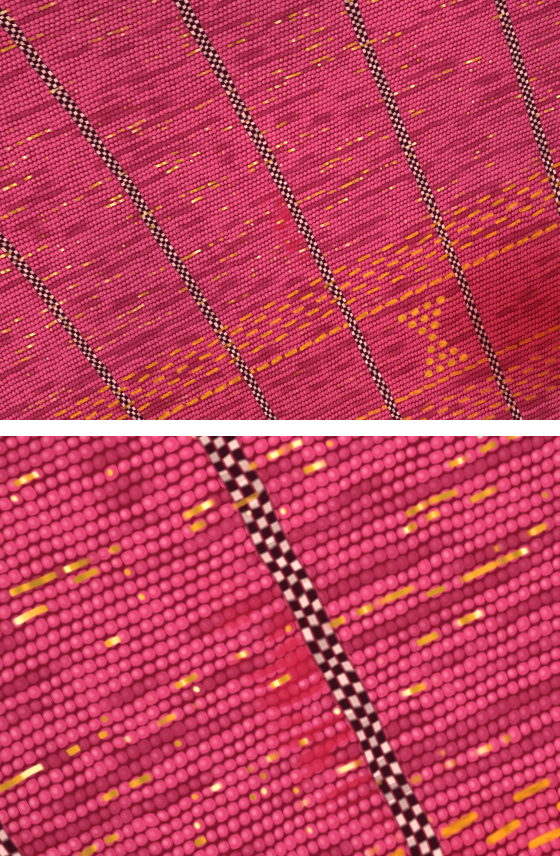
Top: the whole. Bottom: its middle third, enlarged.
Reproduce this texture procedurally as a WebGL 2 fragment shader.

```glsl
#version 300 es
precision highp float;
// Pink woven cloth with slanting striped cords, gold flecks and orange brocade bands.
uniform vec2 u_resolution;
out vec4 outColor;

#define WEFT_ROWS 76.0     // threads per canvas height
#define WARP_COLS 31.0     // threads per stripe interval
#define STRIPE_HALF 0.041  // in stripe intervals
#define STRIPE_STEPS 46.0  // per canvas height
#define GOLD_AMOUNT 0.25   // share of gold rows
#define DASH_RATE 4.6      // per stripe interval
#define DASH_ROW 0.0225    // row distance
#define BAND_CENTER -0.32

const vec3 PINK = vec3(0.83, 0.25, 0.42);
const vec3 WINE = vec3(0.46, 0.07, 0.15);
const vec3 ROSE = vec3(0.91, 0.48, 0.58);
const vec3 CRIMSON = vec3(0.72, 0.11, 0.21);
const vec3 ORANGE = vec3(0.92, 0.54, 0.12);
const vec3 GOLD = vec3(0.92, 0.62, 0.18);
const vec3 GLINT = vec3(1.0, 0.9, 0.62);
const vec3 CREAM = vec3(0.9, 0.72, 0.68);
const vec3 INK = vec3(0.2, 0.05, 0.09);

float hash(vec2 p) {
    vec3 q = fract(vec3(p.xyx) * 0.1031);
    q += dot(q, q.yzx + 33.33);
    return fract((q.x + q.y) * q.z);
}

float noise(vec2 p) {
    vec2 i = floor(p), f = fract(p);
    f = f * f * (3.0 - 2.0 * f);
    return mix(mix(hash(i), hash(i + vec2(1, 0)), f.x),
               mix(hash(i + vec2(0, 1)), hash(i + vec2(1, 1)), f.x), f.y);
}

// Whole numbers lie on the fanned stripes.
float warpCoord(vec2 p) {
    float k = -0.949 + 2.755 * p.x + 2.346 * p.y;
    k += 0.367 * p.x * p.x - 0.725 * p.x * p.y - 0.337 * p.y * p.y;
    return k + 0.025 * (noise(p * 9.0) - 0.5) + 0.012 * (noise(p * 40.0) - 0.5);
}

// Constant along the slanting cross threads.
float weftCoord(vec2 p) {
    float w = p.y - 0.54 * p.x + 0.03 * p.x * p.x;
    w += 0.15 * p.x * max(w, 0.0);
    return w + 0.006 * (noise(p * 7.0 + 20.0) - 0.5) + 0.004 * (noise(p * 38.0) - 0.5);
}

float fill(float d) { return smoothstep(0.0016, -0.0016, d); }

// Row of rounded stitches
float stitches(float t, float y, float halfLength, float radius) {
    float x = (fract(t) - 0.5) * 0.286 / DASH_RATE;
    return fill(length(vec2(max(abs(x) - halfLength, 0.0), y - 0.06 * x)) - radius);
}

vec3 fabric(vec2 p) {
    float k = warpCoord(p), w = weftCoord(p);
    float row = floor(w * WEFT_ROWS);
    float col = k * WARP_COLS + 0.5 * mod(row, 2.0);
    vec2 cell = vec2(floor(col), row);
    vec2 knot = vec2(fract(col), fract(w * WEFT_ROWS)) - 0.5;

    // Ground weave of slanted, uneven grains
    vec2 grain = knot + vec2(0.25, -0.25) * knot.yx;
    float size = 0.43 + 0.16 * hash(cell);
    float bump = smoothstep(size + 0.15, size - 0.13, length(grain * vec2(0.92, 1.14)));
    float streak = smoothstep(0.55, 0.85, noise(vec2(k * 4.0, row * 1.7)));
    vec3 color = mix(WINE, PINK, bump * (1.0 - 0.5 * streak));
    float shine = smoothstep(0.36, 0.06, length(grain - vec2(-0.08, 0.1)));
    color = mix(color, ROSE, shine * (0.45 + 0.5 * hash(cell + 31.0)) * (1.0 - 0.75 * streak));

    // Frayed crimson fibres beside one stripe
    float fray = smoothstep(0.16, 0.04, abs(k - 1.88)) * smoothstep(0.12, 0.04, abs(p.y - 0.45));
    float fibre = smoothstep(0.35, 0.65, noise(vec2(k * 12.0, w * 190.0)));
    color = mix(color, CRIMSON, 0.7 * fray * fibre);

    // Broken metallic threads and loose glints
    float run = k * 2.2 + hash(vec2(row, 7.0)) * 9.0;
    vec2 part = vec2(floor(run), row);
    float reach = 0.1 + 0.36 * hash(part + 3.0);
    float metal = step(1.0 - GOLD_AMOUNT, hash(part + 60.0));
    metal *= smoothstep(0.02, -0.02, abs(fract(run) - 0.5) - reach);
    metal *= smoothstep(0.42, 0.66, noise(vec2(k * 30.0, row * 3.1)));
    metal *= smoothstep(0.36, 0.1, abs(knot.y));
    metal = max(metal, step(0.985, hash(cell + 90.0)) * shine);
    metal *= mix(0.25, 1.0, smoothstep(-0.08, 0.06, w)) * (0.5 + noise(p * 4.0));
    metal = min(metal, 1.0);
    float spark = noise(vec2(k * 50.0, row));
    vec3 foil = mix(GOLD * (0.75 + 0.4 * spark), GLINT, smoothstep(0.6, 0.85, spark));
    color = mix(color, foil, metal);

    // Brocade border: mirrored dash rows and cords
    float m = abs(w - BAND_CENTER);
    float dashRow = clamp(round((m - 0.17) / DASH_ROW), 0.0, 4.0);
    float dashY = (m - 0.17 - dashRow * DASH_ROW) * 0.89;
    float dash = stitches(k * DASH_RATE + dashRow * 0.45, dashY, 0.012, 0.0034);
    float cord = stitches(k * DASH_RATE * 1.6, (m - 0.12) * 0.89, 0.021, 0.0046);
    color *= mix(vec3(1), vec3(0.97, 0.88, 0.9), smoothstep(0.29, 0.25, m));
    float ridge = 0.78 + 0.35 * noise(vec2(k * 45.0, w * 300.0));
    color = mix(color, ORANGE * ridge, max(dash, cord) * (w < BAND_CENTER ? 0.75 : 1.0));

    // Hourglass of raised dots
    vec2 g = vec2((k - 2.59) / 0.12, (w + 0.33) / 0.027);
    float line = clamp(round(g.y), -3.0, 3.0);
    float limit = abs(line) * 0.5, shift = fract(limit);
    float spot = clamp(round(g.x - shift) + shift, -limit, limit);
    float dots = fill(length((g - vec2(spot, line)) * vec2(0.0245, 0.024)) - 0.0076);
    color = mix(color, mix(ORANGE, GOLD, 0.6) * ridge, dots);

    // Stripes: three staggered columns of pale and black threads
    float side = k - round(k);
    float lane = (side / STRIPE_HALF + 1.0) * 1.5;
    float beat = fract(w * STRIPE_STEPS + 0.5 * mod(floor(lane), 2.0) + 0.3 * noise(p * 60.0));
    float pale = smoothstep(0.34, 0.56, beat) * smoothstep(1.0, 0.82, beat);
    vec3 yarn = mix(INK, CREAM * (0.8 + 0.3 * hash(vec2(floor(lane), row))), pale);
    yarn = mix(yarn, WINE, 0.75 * smoothstep(0.24, 0.48, abs(fract(lane) - 0.5)));
    float stripe = smoothstep(0.009, -0.009, abs(side) - STRIPE_HALF);
    color = mix(color, yarn, stripe * (1.0 - 0.7 * metal) * (1.0 - 0.6 * dash));

    // Soft light and a deep red fold
    float fold = smoothstep(0.4, 0.0, length((p - vec2(1.32, 0.24)) * vec2(0.9, 1.3)));
    color *= mix(vec3(1), vec3(0.84, 0.5, 0.52), fold);
    vec2 away = p - vec2(0.6, 0.5);
    return color * (0.97 + 0.14 * noise(p * 3.0 + 5.0)) * (1.05 - 0.16 * dot(away, away));
}

void main() {
    vec3 sum = vec3(0);
    for (int i = 0; i < 4; i++) {
        vec2 jitter = vec2(i % 2, i / 2) * 0.5 - 0.25;
        sum += fabric((gl_FragCoord.xy + jitter) / u_resolution.y);
    }
    outColor = vec4(sum * 0.25, 1.0);
}
```
